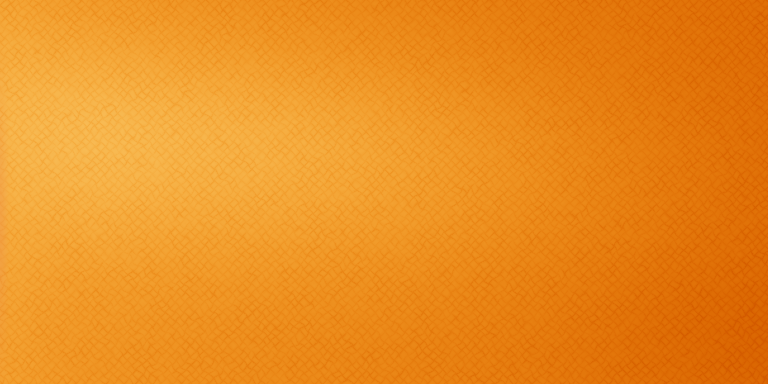
Write a Shadertoy shader that draws this background.

```glsl
float hash(vec2 p) {
    return fract(sin(dot(p, vec2(127.1, 311.7))) * 43758.5453);
}

float valueNoise(vec2 p) {
    vec2 cell = floor(p);
    vec2 f = fract(p);
    f = f * f * (3.0 - 2.0 * f);
    float low = mix(hash(cell), hash(cell + vec2(1.0, 0.0)), f.x);
    float high = mix(hash(cell + vec2(0.0, 1.0)), hash(cell + vec2(1.0)), f.x);
    return mix(low, high, f.y);
}

float bell(float offset, float width) {
    float d = offset / width;
    return exp(-d * d);
}

// Brightness of the broad light: falloff to the right plus a soft band
float lightField(vec2 uv) {
    float base = mix(0.61, 0.11, uv.x);
    float offset = uv.y - mix(0.66, 0.53, uv.x);
    float band = bell(offset, offset > 0.0 ? 0.29 : 0.34);
    float strength = 0.43 * smoothstep(-0.18, 0.15, uv.x)
                   * (1.0 - smoothstep(0.33, 1.12, uv.x));
    float corner = 0.11 * bell(length(uv - vec2(0.97, 0.12)), 0.22);
    float leftGlow = 0.07 * bell(uv.x, 0.06);
    return base + strength * band + leftGlow - corner;
}

// Deep orange to pale amber
vec3 amberRamp(float t) {
    vec3 deep = vec3(0.845, 0.38, 0.0);
    vec3 slope = vec3(0.20, 0.34, 0.12);
    vec3 curve = vec3(-0.075, 0.0, 0.19);
    return deep + t * (slope + t * curve);
}

// Crossed diagonal threads with uneven dark gaps
float weave(vec2 p, float spacing) {
    vec2 q = vec2(p.x + p.y, p.y - p.x) * 0.7071 / spacing;
    q += 0.5 * (vec2(valueNoise(q * 0.7), valueNoise(q * 0.7 + 37.0)) - 0.5);
    vec2 toGap = abs(fract(q) - 0.5);
    vec2 gap = smoothstep(0.18, 0.5, toGap);
    float parity = mod(floor(q.x) + floor(q.y), 2.0);
    float dashes = mix(gap.x, gap.y, parity);
    float uneven = 0.5 + valueNoise(q * 0.9 + 11.0);
    return (0.6 * dashes + 0.4 * max(gap.x, gap.y)) * uneven;
}

void mainImage(out vec4 fragColor, in vec2 fragCoord) {
    vec2 uv = fragCoord / iResolution.xy;
    vec2 p = fragCoord / iResolution.y;

    // Light with cloth relief
    float relief = 0.39 - weave(p, 0.0175);
    float grain = valueNoise(p * 110.0) - 0.5;
    float light = lightField(uv) + 0.135 * relief + 0.045 * grain;
    vec3 color = amberRamp(clamp(light, -0.08, 1.08));

    // Faint rosy rim on the left
    vec3 rosyRim = vec3(0.94, 0.60, 0.29);
    float rim = 1.0 - smoothstep(0.0, 0.014, uv.x);
    color = mix(color, rosyRim, 0.5 * rim * bell(uv.y - 0.42, 0.28));

    fragColor = vec4(clamp(color, 0.0, 1.0), 1.0);
}
```
